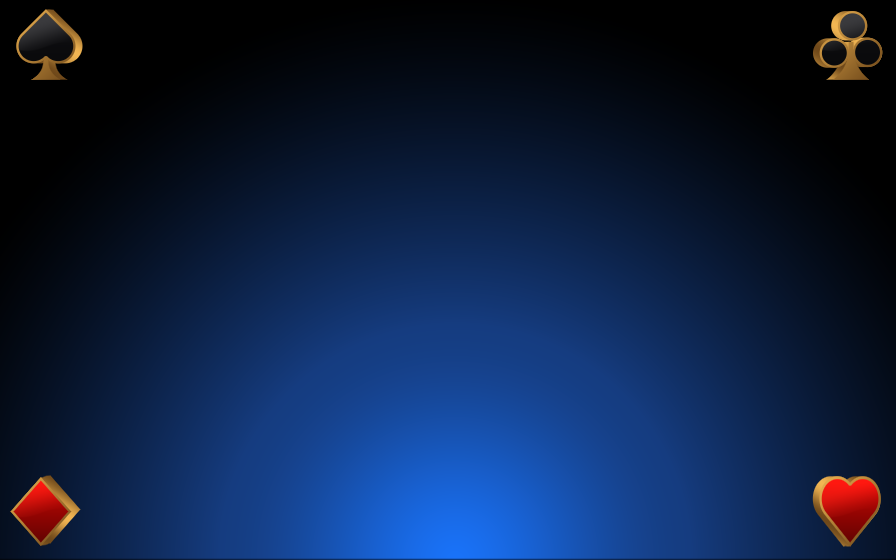
This background is drawn by a Shadertoy shader. Its source:

```glsl
// Blue glow rising from the bottom edge, with a golden card suit in each corner
#define GLOW_CENTRE 0.508
#define GLOW_KNEE 0.42
#define GLOW_REACH 1.01
#define GLOW_HOT vec3(0.10, 0.46, 1.00)
#define GLOW_MID vec3(0.083, 0.235, 0.50)
#define GOLD_DARK vec3(0.30, 0.17, 0.04)
#define GOLD_LIGHT vec3(0.98, 0.74, 0.34)
#define RED_FACE vec3(0.66, 0.02, 0.01)
#define BLACK_FACE vec3(0.05, 0.05, 0.06)
#define SUIT_SIZE 0.0625
#define RIM 0.065
#define DEPTH_STEPS 8

const int SPADE = 0, CLUB = 1, DIAMOND = 2, HEART = 3;

// Heart with its tip at the origin, about 1.1 high
float heartDistance(vec2 p) {
    p.x = abs(p.x);
    if (p.x + p.y > 1.0) return length(p - vec2(0.25, 0.75)) - 0.3536;
    vec2 toNotch = p - vec2(0.0, 1.0);
    vec2 toSide = p - 0.5 * max(p.x + p.y, 0.0);
    return sqrt(min(dot(toNotch, toNotch), dot(toSide, toSide))) * sign(p.x - p.y);
}

// Stem that flares out to a foot
float stemDistance(vec2 p, float top, float footWidth) {
    float t = clamp((top - p.y) / (top + 0.98), 0.0, 1.0);
    float side = abs(p.x) - 0.07 - footWidth * t * t * t;
    return max(0.7 * side, max(p.y - top, -0.98 - p.y));
}

// x: distance to the coloured face, y: distance to the face with its stem
vec2 suitDistance(vec2 p, int suit) {
    if (suit == SPADE) {
        float leaf = 1.4 * heartDistance(vec2(p.x, 1.03 - p.y) / 1.4);
        return vec2(leaf, min(leaf, stemDistance(p, -0.35, 0.34)));
    }
    if (suit == CLUB) {
        float leaf = length(p - vec2(0.07, 0.56)) - 0.42;
        leaf = min(leaf, length(p - vec2(-0.45, -0.22)) - 0.42);
        leaf = min(leaf, length(p - vec2(0.50, -0.20)) - 0.42);
        return vec2(leaf, min(leaf, stemDistance(p - vec2(0.03, 0.0), 0.1, 0.44)));
    }
    if (suit == DIAMOND) {
        return vec2(dot(abs(p), vec2(0.75, 0.66)) - 0.65);
    }
    return vec2(1.45 * heartDistance((p + vec2(0.0, 1.0)) / vec2(1.45, 1.82)));
}

float coverage(float d, float pixel) {
    return clamp(0.5 - d / pixel, 0.0, 1.0);
}

// Two-part radial fade: hot core, then a soft fall to black
vec3 glowColour(vec2 p, float aspect) {
    float r = length(p - vec2(GLOW_CENTRE * aspect, 0.0));
    vec3 core = mix(GLOW_HOT, GLOW_MID, smoothstep(-0.15, 1.05, r / GLOW_KNEE));
    float fade = clamp((GLOW_REACH - r) / (GLOW_REACH - GLOW_KNEE), 0.0, 1.0);
    return core * pow(fade, 1.3);
}

vec3 drawSuit(vec3 colour, vec2 p, int suit, vec2 depth, float pixel) {
    if (max(abs(p.x), abs(p.y)) > 1.4) return colour;

    // Extruded golden side
    float side = 1e3;
    for (int i = 0; i <= DEPTH_STEPS; i++) {
        vec2 shift = depth * float(i) / float(DEPTH_STEPS);
        side = min(side, suitDistance(p - shift, suit).y);
    }
    float sheen = 0.5 + 0.5 * sin(3.2 * p.y + 2.0 * p.x + 0.6);
    vec3 sideGold = mix(GOLD_DARK, GOLD_LIGHT, 0.2 + 0.75 * sheen);
    colour = mix(colour, sideGold, coverage(side, pixel));

    // Rim, brighter towards the upper left
    vec2 face = suitDistance(p, suit);
    float lit = clamp(0.5 + 0.35 * (p.y - p.x), 0.0, 1.0);
    vec3 rimGold = mix(GOLD_DARK, GOLD_LIGHT, 0.25 + 0.6 * lit);
    colour = mix(colour, rimGold, coverage(face.y, pixel));

    // Glossy face with a curved highlight over its upper part
    bool isRed = suit >= DIAMOND;
    vec3 tint = isRed ? RED_FACE : BLACK_FACE;
    tint *= 0.9 + 0.35 * p.y;
    float gloss = smoothstep(-0.25, 0.75, p.y - 0.35 * p.x)
                * smoothstep(0.02, -0.04, 0.12 * sin(3.0 * p.x) - 0.05 - p.y);
    tint += gloss * (isRed ? vec3(0.22, 0.07, 0.05) : vec3(0.17));
    return mix(colour, tint, coverage(face.x + RIM, pixel));
}

void mainImage(out vec4 fragColor, in vec2 fragCoord) {
    float aspect = iResolution.x / iResolution.y;
    vec2 p = fragCoord / iResolution.y;
    float pixel = 1.0 / (iResolution.y * SUIT_SIZE);

    vec3 colour = glowColour(p, aspect);
    // Thin shade along the bottom edge
    colour *= mix(0.45, 1.0, smoothstep(0.0, 0.004, p.y));

    // Corner suits
    for (int suit = SPADE; suit <= HEART; suit++) {
        bool onRight = suit == CLUB || suit == HEART;
        bool onTop = suit < DIAMOND;
        float inset = suit == DIAMOND ? 0.073 : 0.082;
        vec2 centre = vec2(onRight ? aspect - inset : inset, onTop ? 0.919 : 0.0865);
        vec2 depth = vec2(onRight ? -0.19 : 0.20, 0.0);
        if (suit == DIAMOND) depth = vec2(0.26, 0.06);
        colour = drawSuit(colour, (p - centre) / SUIT_SIZE, suit, depth, pixel);
    }
    fragColor = vec4(colour, 1.0);
}
```
